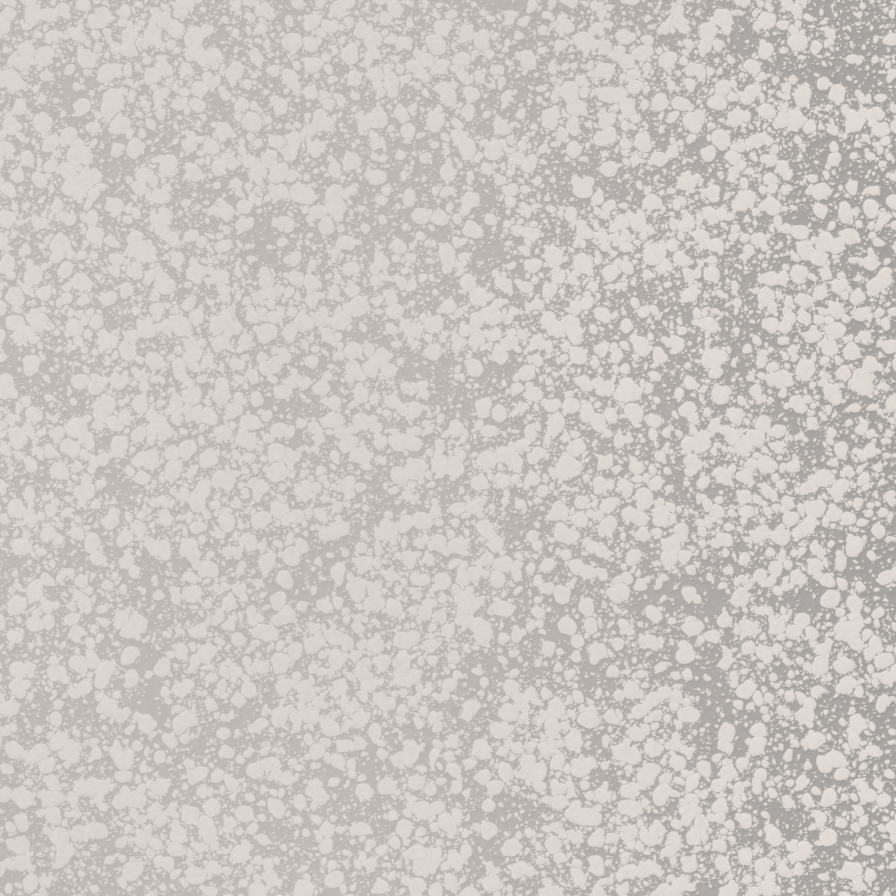
This texture is drawn by a WebGL 2 fragment shader. Its source:

```glsl
#version 300 es
precision highp float;
// Pale hammered coating: soft raised droplets and fine specks over warm grey.
#define LARGE_CELLS 44.0
#define MEDIUM_CELLS 74.0
#define SMALL_CELLS 135.0
#define SPECK_CELLS 240.0
#define EDGE_SOFTNESS 0.0014
#define WARP_AMOUNT 0.0042
#define CLUSTERING 0.75
#define RELIEF 0.028
#define GROUND_WARM vec3(0.755, 0.725, 0.712)
#define GROUND_SHADE vec3(0.655, 0.645, 0.633)
#define DROP_WARM vec3(0.860, 0.830, 0.810)
#define DROP_LIT vec3(0.882, 0.852, 0.828)

uniform vec2 u_resolution;
out vec4 fragColor;

float hash(vec2 p) {
    return fract(sin(dot(p, vec2(127.1, 311.7))) * 43758.5453);
}

vec2 hash2(vec2 p) {
    return vec2(hash(p), hash(p + vec2(19.7, 47.3)));
}

float valueNoise(vec2 p) {
    vec2 cell = floor(p);
    vec2 f = fract(p);
    f = f * f * (3.0 - 2.0 * f);
    float low = mix(hash(cell), hash(cell + vec2(1.0, 0.0)), f.x);
    float high = mix(hash(cell + vec2(0.0, 1.0)), hash(cell + 1.0), f.x);
    return mix(low, high, f.y);
}

// Scattered droplets; xy is the outward direction, z the signed distance.
vec3 scatter(vec3 nearest, vec2 p, float cells, float seed, vec2 radii, float density) {
    vec2 home = floor(p * cells);
    for (int y = -1; y <= 1; y++) {
        for (int x = -1; x <= 1; x++) {
            vec2 cell = home + vec2(x, y);
            vec2 key = cell + seed;
            vec2 center = (cell + hash2(key)) / cells;
            vec2 variety = hash2(key + 83.1);
            float crowd = (valueNoise(center * 24.0) - 0.5) * CLUSTERING;
            if (variety.x > density + crowd) continue;

            // Slightly oval outline with a random heading
            float angle = 6.2832 * hash(key + 151.9);
            vec2 axis = vec2(cos(angle), sin(angle));
            vec2 offset = p - center;
            vec2 oval = offset + axis * dot(offset, axis) * 0.25;
            float radius = mix(radii.x, radii.y, variety.y) / cells;
            float dist = length(oval) - radius;
            if (dist < nearest.z) {
                nearest = vec3(offset / max(length(offset), radius), dist);
            }
        }
    }
    return nearest;
}

void main() {
    vec2 uv = gl_FragCoord.xy / u_resolution;
    vec2 p = gl_FragCoord.xy / u_resolution.y;

    // Lumpy outlines
    vec2 wobble = vec2(valueNoise(p * 120.0), valueNoise(p * 120.0 + 57.0)) - 0.5;
    vec2 q = p + wobble * WARP_AMOUNT;

    // Droplets from large to speck size
    vec3 drops = vec3(0.0, 0.0, 1.0);
    drops = scatter(drops, q, LARGE_CELLS, 3.0, vec2(0.30, 0.56), 0.66);
    drops = scatter(drops, q, MEDIUM_CELLS, 211.0, vec2(0.22, 0.50), 0.62);
    drops = scatter(drops, q, SMALL_CELLS, 419.0, vec2(0.20, 0.45), 0.55);
    drops = scatter(drops, q, SPECK_CELLS, 733.0, vec2(0.16, 0.38), 0.50);
    float cover = 1.0 - smoothstep(-EDGE_SOFTNESS, EDGE_SOFTNESS, drops.z);

    // Broad light falling off to the right, with gentle unevenness
    float drift = valueNoise(p * 3.0 + 9.0) - 0.5;
    float shade = smoothstep(0.35, 1.05, uv.x + 0.15 * drift);
    vec3 ground = mix(GROUND_WARM, GROUND_SHADE, shade);
    vec3 drop = mix(DROP_WARM, DROP_LIT, shade);
    vec3 color = mix(ground, drop, cover);

    // Lit rims on the droplets and soft shadows beside them
    float facing = dot(drops.xy, normalize(vec2(-0.4, 0.9)));
    float rim = exp(-abs(drops.z) / 0.003);
    float relief = mix(min(facing, 0.0), facing, cover) * rim;
    color += relief * RELIEF * (0.7 + 0.8 * shade);

    // Fine mottling
    color += (valueNoise(p * 260.0 + 31.0) - 0.5) * 0.024;
    color += drift * 0.015;
    fragColor = vec4(color, 1.0);
}
```
